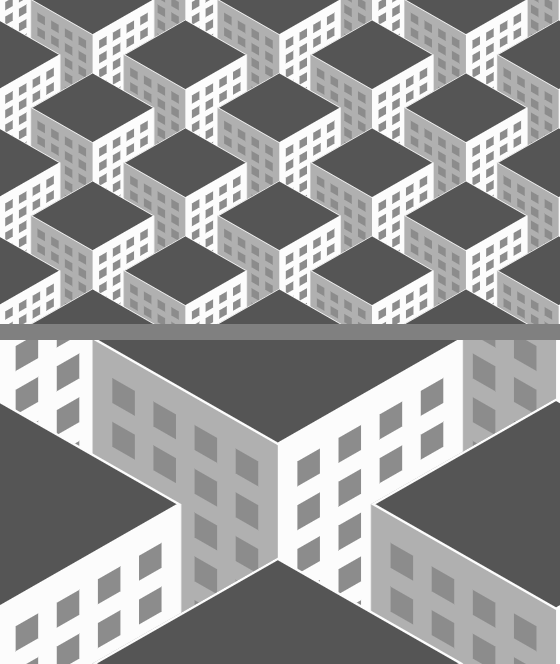
Top, the full canvas; bottom, a detail of the centre.
Reproduce this pattern procedurally as a WebGL 1 fragment shader.

```glsl
precision highp float;
// Isometric city: staggered tower blocks with dark roofs, pale rims and rows of windows.

uniform vec2 u_resolution;

#define REPEATS vec2(3.0, 3.0)          // tiles across and down
#define TILE vec2(256.0, 148.0)         // tile size in design units, two blocks each
#define FIRST_BLOCK vec2(127.0, -0.3)   // roof centre of the even rows
#define STAGGER vec2(127.2, 75.3)       // shift from an even row to the next odd row
#define HALF_WIDTH 84.7                 // block half width, rim included
#define ROOF_HALF 82.5                  // half width of the dark roof
#define SLOPE 0.571                     // rise over run of the roof edges
#define WINDOW_FIRST vec2(14.1, 18.2)   // first window centre: from corner, below rim
#define WINDOW_PITCH vec2(18.8, 20.0)
#define WINDOW_HALF vec2(5.15, 5.7)

const float WHITE = 0.99;
const float SHADE = 0.69;
const float GLASS = 0.55;
const float ROOF = 0.333;

// Coverage of a shape from its signed distance, softened over one pixel.
float cover(float dist, float pixel) {
  return clamp(0.5 - dist / pixel, 0.0, 1.0);
}

// Distance to a flat isometric diamond of the given half width.
float diamond(vec2 p, float halfWidth) {
  float slant = inversesqrt(1.0 + SLOPE * SLOPE);
  return (abs(p.y) + SLOPE * (abs(p.x) - halfWidth)) * slant;
}

// Distance to a block: a diamond extruded downwards without end.
float block(vec2 p) {
  float top = diamond(vec2(p.x, min(p.y, 0.0)), HALF_WIDTH);
  return max(abs(p.x) - HALF_WIDTH, top);
}

// Distance to the nearest window on either wall, sheared along the rim.
float windows(vec2 p) {
  vec2 wall = vec2(abs(p.x), p.y - SLOPE * (HALF_WIDTH - abs(p.x)));
  vec2 index = floor((wall - WINDOW_FIRST) / WINDOW_PITCH + 0.5);
  index = clamp(index, vec2(0.0), vec2(3.0, 9.0));
  vec2 edge = abs(wall - WINDOW_FIRST - index * WINDOW_PITCH) - WINDOW_HALF;
  return max(edge.x, edge.y * inversesqrt(1.0 + SLOPE * SLOPE));
}

// Tone of a block around its roof centre, y pointing down.
float blockTone(vec2 p, float pixel) {
  float tone = mix(SHADE, WHITE, cover(-p.x, pixel));
  tone = mix(tone, GLASS, cover(windows(p), pixel));
  tone = mix(tone, WHITE, cover(diamond(p, HALF_WIDTH), pixel));
  return mix(tone, ROOF, cover(diamond(p, ROOF_HALF), pixel));
}

void main() {
  vec2 uv = gl_FragCoord.xy / u_resolution;
  vec2 p = vec2(uv.x, 1.0 - uv.y) * REPEATS * TILE - FIRST_BLOCK;
  float pixel = REPEATS.x * TILE.x / u_resolution.x;

  // Paint the overlapping rows from back to front.
  float nearestRow = floor(2.0 * p.y / TILE.y);
  float tone = SHADE;
  for (int i = -2; i <= 1; i++) {
    float row = nearestRow + float(i);
    float odd = mod(row, 2.0);
    vec2 q = p - odd * STAGGER;
    q.y -= 0.5 * (row - odd) * TILE.y;
    q.x = mod(q.x + 0.5 * TILE.x, TILE.x) - 0.5 * TILE.x;
    tone = mix(tone, blockTone(q, pixel), cover(block(q), pixel));
  }
  gl_FragColor = vec4(vec3(tone), 1.0);
}
```
